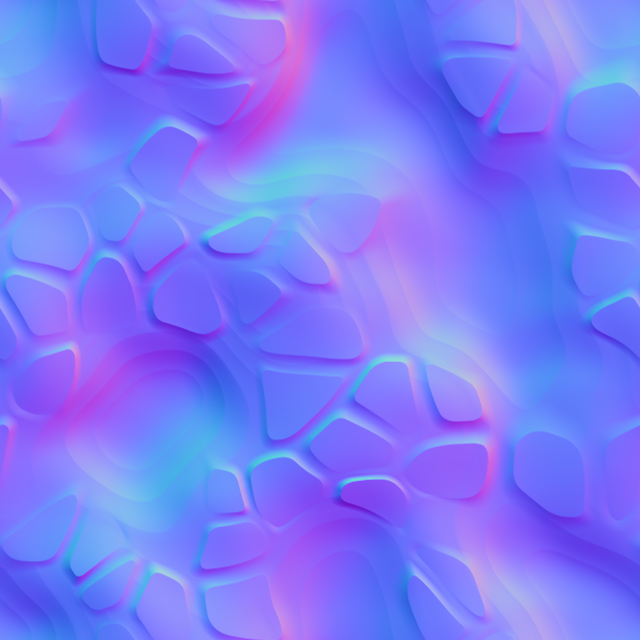
Give the GLSL for this texture map, as a WebGL 1 fragment shader.

```glsl
precision highp float;
// Tiling normal map of clustered, rounded stones on soft mounds.
uniform vec2 u_resolution;

const float CELLS = 9.0; // stone sites along each side of the tile

vec2 hash2(vec2 c) {
  vec3 q = fract(c.xyx * vec3(0.1031, 0.1030, 0.0973));
  q += dot(q, q.yzx + 33.33);
  return fract((q.xx + q.yz) * q.zy);
}

// Gradient noise that repeats after a whole number of lattice cells.
float corner(vec2 cell, vec2 offset, float period) {
  return dot(hash2(mod(cell, period) + period * 7.0) * 2.0 - 1.0, offset);
}

float gradientNoise(vec2 p, float period) {
  vec2 i = floor(p), f = p - i;
  vec2 u = f * f * f * (f * (f * 6.0 - 15.0) + 10.0);
  vec2 e = vec2(1.0, 0.0);
  return mix(mix(corner(i, f, period), corner(i + e, f - e, period), u.x),
             mix(corner(i + e.yx, f - e.yx, period), corner(i + 1.0, f - 1.0, period), u.x), u.y);
}

vec2 siteOf(vec2 cell) {
  return cell + 0.12 + 0.76 * hash2(mod(cell, CELLS) + 3.0);
}

// Stones gather where a broad noise is high.
float hasStone(vec2 site) {
  return step(-0.02, gradientNoise(site * 4.0 / CELLS + 0.3, 4.0));
}

float smoothMin(float a, float b, float k) {
  float h = max(k - abs(a - b), 0.0) / k;
  return min(a, b) - h * h * k * 0.25;
}

float height(vec2 p) {
  // Bend the cells into organic outlines of uneven size.
  vec2 warp = 0.05 * vec2(gradientNoise(p * 5.0, 5.0), gradientNoise(p * 5.0 + 2.5, 5.0));
  warp += 0.08 * vec2(gradientNoise(p * 3.0 + 0.4, 3.0), gradientNoise(p * 3.0 + 1.7, 3.0));
  vec2 q = (p + warp) * CELLS;
  vec2 base = floor(q);

  // Nearest site, and a mound summed over the stones around.
  vec2 nearest = vec2(0.0), nearestCell = base;
  float best = 100.0, mound = 0.0, present = 0.0;
  for (int y = -2; y <= 2; y++) {
    for (int x = -2; x <= 2; x++) {
      vec2 cell = base + vec2(float(x), float(y));
      vec2 site = siteOf(cell), r = site - q;
      float d2 = dot(r, r), on = hasStone(site);
      float bump = max(1.0 - d2 * 0.25, 0.0);
      mound += on * bump * bump * bump;
      if (d2 < best) {
        best = d2;
        nearest = r;
        nearestCell = cell;
        present = on;
      }
    }
  }

  // Rounded distance to the border of the nearest cell.
  float border = 4.0;
  for (int y = -2; y <= 2; y++) {
    for (int x = -2; x <= 2; x++) {
      vec2 r = siteOf(base + vec2(float(x), float(y))) - q;
      vec2 gap = r - nearest;
      if (dot(gap, gap) > 0.0001)
        border = smoothMin(border, dot(0.5 * (r + nearest), normalize(gap)), 0.13);
    }
  }

  // Narrow grooves inside a cluster, wider skirts around it, crisp crests.
  float width = mix(0.36, 0.12, smoothstep(0.9, 2.0, mound));
  width *= 1.0 + 0.7 * gradientNoise(p * 6.0, 6.0);
  float rise = clamp(border / width, 0.0, 1.0);
  float stone = present * rise * rise;
  vec2 tilt = hash2(mod(nearestCell, CELLS) + 41.0);
  float lift = (0.0005 + 0.016 * width) * (0.6 + 0.8 * tilt.x);
  float top = stone * (lift + 0.015 * dot(nearest, tilt - 0.5));

  // A few faint ledges on the skirts.
  float f = fract(mound * 1.8 + 0.6 * gradientNoise(p * 5.0 + 0.5, 5.0));
  mound += 0.1 * (f * f - f) * (1.0 - stone) * smoothstep(0.0, 0.8, mound);

  float ground = 0.038 * gradientNoise(p * 3.0, 3.0) + 0.01 * gradientNoise(p * 7.0, 7.0);
  return ground + 0.018 * mound + 0.022 * smoothstep(0.1, 1.8, mound) + top;
}

void main() {
  vec2 p = gl_FragCoord.xy / u_resolution;
  vec2 e = vec2(0.0015, 0.0);
  vec2 slope = vec2(height(p + e) - height(p - e), height(p + e.yx) - height(p - e.yx)) / (2.0 * e.x);
  // The whole surface leans slightly to the lower left.
  slope += vec2(0.05, 0.05);
  vec3 normal = normalize(vec3(-slope * vec2(0.85, 1.0), 1.0));
  gl_FragColor = vec4(normal * 0.5 + 0.5, 1.0);
}
```
